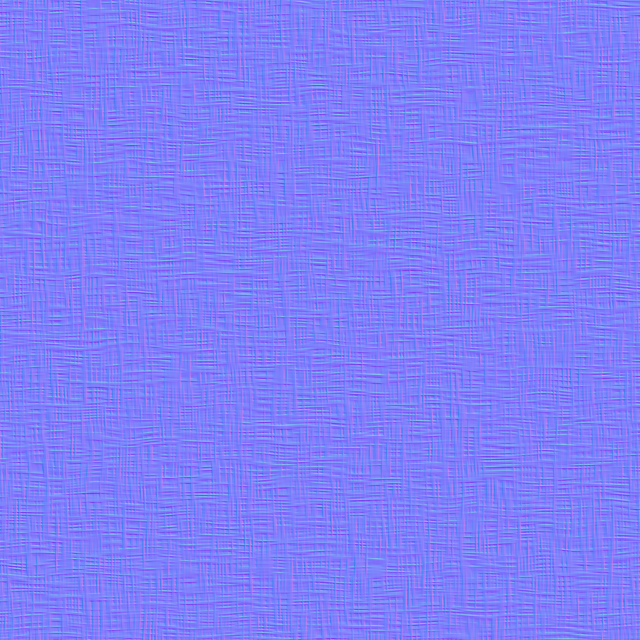
Write a WebGL 1 fragment shader that draws this texture map.

```glsl
precision highp float;
// Tangent-space normal map of a fine, irregular linen weave.

uniform vec2 u_resolution;

#define WEFT_COUNT 430.0   // horizontal thread cells across the canvas
#define WARP_COUNT 400.0   // vertical thread cells across the canvas
#define STREAKS 34.0       // thickness changes along one thread
#define WAVINESS 0.0036    // sideways drift of the threads
#define PATCHINESS 0.30    // how far one thread direction dominates locally
#define OVERLAP 0.35       // how much the hidden thread shows through
#define SOFTNESS 0.15      // rounding where threads cross
#define RELIEF 0.0013      // slope strength
#define STEP 0.0009        // distance used for slopes
#define BLUE_GAIN 0.986    // slight dimming of the upward axis

float hash(vec2 cell) {
  vec3 q = fract(vec3(cell.xyx) * vec3(0.1031, 0.1030, 0.0973));
  q += dot(q, q.yzx + 33.33);
  return fract((q.x + q.y) * q.z);
}

float valueNoise(vec2 p) {
  vec2 cell = floor(p);
  vec2 f = fract(p);
  f = f * f * (3.0 - 2.0 * f);
  float low = mix(hash(cell), hash(cell + vec2(1.0, 0.0)), f.x);
  float high = mix(hash(cell + vec2(0.0, 1.0)), hash(cell + vec2(1.0, 1.0)), f.x);
  return mix(low, high, f.y);
}

// Threads running along p.x: fine fibres over a few thicker yarns.
float threads(vec2 p, float count, float waviness, float seed) {
  float drift = valueNoise(p * vec2(20.0, 28.0) + seed) - 0.5;
  drift += 0.3 * sin(p.x * 41.0 + 5.0 * sin(p.y * 16.0 + seed));
  float across = p.y + waviness * drift;
  float fine = valueNoise(vec2(p.x * STREAKS, across * count) + seed);
  float thick = valueNoise(vec2(p.x * STREAKS * 0.7, across * count * 0.53) + seed + 71.0);
  return mix(fine, thick, 0.2);
}

float smoothMax(float a, float b) {
  float blend = max(SOFTNESS - abs(a - b), 0.0) / SOFTNESS;
  return max(a, b) + 0.25 * SOFTNESS * blend * blend;
}

// Weft and warp pass over each other; patches favour one or the other.
float clothHeight(vec2 p) {
  float favour = PATCHINESS * (valueNoise(p * 44.0 + 131.0) - 0.5);
  float weft = threads(p, WEFT_COUNT, WAVINESS, 17.0);
  float warp = threads(p.yx, WARP_COUNT, 0.6 * WAVINESS, 43.0);
  return smoothMax(weft + favour, warp - favour) + OVERLAP * (weft + warp);
}

void main() {
  vec2 uv = gl_FragCoord.xy / u_resolution;
  vec2 dx = vec2(STEP, 0.0);
  vec2 dy = vec2(0.0, STEP);

  // Slopes of the cloth become the surface normal.
  vec2 slope = vec2(clothHeight(uv + dx) - clothHeight(uv - dx),
                    clothHeight(uv + dy) - clothHeight(uv - dy)) / (2.0 * STEP);
  vec3 normal = normalize(vec3(-slope * RELIEF, 1.0));

  vec3 color = normal * 0.5 + 0.5;
  gl_FragColor = vec4(color * vec3(1.0, 1.0, BLUE_GAIN), 1.0);
}
```
